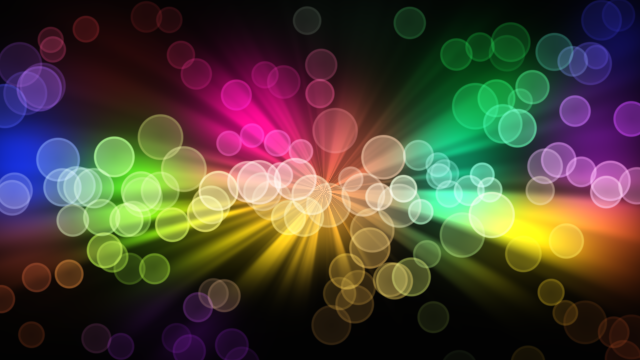
This background is drawn by a Shadertoy shader. Its source:

```glsl
// Rainbow bokeh: translucent rimmed discs over coloured light on black.
// Soft elliptical glows form the backdrop, radial noise cuts it into rays,
// and hashed discs, crowded along a middle band, take the local glow hue.

const vec2 RAY_CENTRE = vec2(0.90, 0.47);
const float BAND_Y = 0.47;
const float SCENE_WIDTH = 1.78;
const int DISC_COUNT = 136;

vec3 hash3(float n) {
    vec3 q = fract(n * vec3(0.1031, 0.1030, 0.0973));
    q += dot(q, q.yzx + 33.33);
    return fract((q.xxy + q.yzz) * q.zyx);
}

float hash2(vec2 cell) {
    vec3 q = fract(cell.xyx * 0.1031);
    q += dot(q, q.yzx + 33.33);
    return fract((q.x + q.y) * q.z);
}

float valueNoise(vec2 p) {
    vec2 i = floor(p);
    vec2 f = fract(p);
    f = f * f * (3.0 - 2.0 * f);
    float low = mix(hash2(i), hash2(i + vec2(1, 0)), f.x);
    float high = mix(hash2(i + vec2(0, 1)), hash2(i + vec2(1, 1)), f.x);
    return mix(low, high, f.y);
}

float bell(float x, float width) {
    x /= width;
    return exp(-x * x);
}

vec3 glow(vec2 p, vec2 centre, vec2 radius, vec3 colour) {
    vec2 d = (p - centre) / radius;
    return colour * exp(-dot(d, d));
}

// Coloured light across the scene
vec3 lightField(vec2 p) {
    // Left: blue, embers, green
    vec3 c = glow(p, vec2(0.06, 0.56), vec2(0.17, 0.18), vec3(0.04, 0.14, 0.72));
    c += glow(p, vec2(0.28, 0.75), vec2(0.22, 0.18), vec3(0.20, 0.03, 0.03));
    c += glow(p, vec2(0.10, 0.31), vec2(0.20, 0.13), vec3(0.28, 0.09, 0.01));
    c += glow(p, vec2(0.38, 0.46), vec2(0.16, 0.17), vec3(0.22, 0.78, 0.08));
    // Centre: magenta, yellow, salmon
    c += glow(p, vec2(0.70, 0.64), vec2(0.18, 0.17), vec3(0.88, 0.01, 0.52));
    c += glow(p, vec2(0.61, 0.39), vec2(0.20, 0.12), vec3(0.82, 0.76, 0.01));
    c += glow(p, vec2(0.87, 0.36), vec2(0.17, 0.11), vec3(0.62, 0.50, 0.06));
    c += glow(p, vec2(0.98, 0.53), vec2(0.18, 0.18), vec3(0.70, 0.33, 0.22));
    // Right: teal, green, yellow, violet, orange
    c += glow(p, vec2(1.26, 0.50), vec2(0.14, 0.16), vec3(0.01, 0.76, 0.60));
    c += glow(p, vec2(1.35, 0.72), vec2(0.20, 0.16), vec3(0.01, 0.40, 0.09));
    c += glow(p, vec2(1.46, 0.35), vec2(0.21, 0.12), vec3(0.78, 0.70, 0.01));
    c += glow(p, vec2(1.65, 0.58), vec2(0.16, 0.17), vec3(0.46, 0.07, 0.62));
    c += glow(p, vec2(1.72, 0.36), vec2(0.15, 0.15), vec3(0.34, 0.09, 0.02));
    // Faint outer tints
    c += glow(p, vec2(1.72, 0.88), vec2(0.12, 0.13), vec3(0.03, 0.03, 0.24));
    c += glow(p, vec2(0.49, 0.10), vec2(0.13, 0.10), vec3(0.10, 0.01, 0.15));
    c += glow(p, vec2(0.95, 0.92), vec2(0.25, 0.13), vec3(0.02, 0.05, 0.03));
    return c;
}

// Streaks fanning out from the ray centre
float rays(vec2 p) {
    vec2 d = p - RAY_CENTRE;
    float r = length(d);
    vec2 dir = d / max(r, 0.001);
    float streak = 0.65 * valueNoise(dir * 7.0 + r + 20.0)
                 + 0.35 * valueNoise(dir * 19.0 + r * 1.5 + 50.0);
    float strength = smoothstep(0.06, 0.30, r) * smoothstep(0.66, 0.36, p.y);
    return mix(1.0, 0.25 + 1.45 * smoothstep(0.25, 0.75, streak),
               mix(0.30, 0.85, strength));
}

// Coverage of a soft disc with a brighter rim
float discMask(float dist, float radius, float fill, float pixel) {
    float body = 1.0 - smoothstep(radius - pixel, radius + pixel, dist);
    float rim = 1.0 - smoothstep(0.001, 0.003 + pixel, abs(dist - radius + 0.003));
    float shade = mix(0.85, 1.05, dist / radius);
    return body * fill * (shade + 0.55 * rim);
}

vec3 discColour(vec2 centre) {
    vec3 c = lightField(centre);
    vec3 hue = c / max(max(c.r, c.g), max(c.b, 0.0001));
    return mix(hue, vec3(1.0), 0.10 + 0.38 * bell(centre.y - BAND_Y, 0.13));
}

// Discs are spread evenly in x and gather around the band in y
vec3 addDiscs(vec3 base, vec2 p, float pixel) {
    for (int i = 0; i < DISC_COUNT; i++) {
        float id = float(i);
        vec3 h = hash3(id + 7.0);
        vec3 k = hash3(id + 311.0);
        float s = 2.0 * h.y - 1.0;
        vec2 centre = vec2((id + h.x) / float(DISC_COUNT) * SCENE_WIDTH,
                           BAND_Y + 0.50 * s * pow(abs(s), 0.75));
        float radius = mix(0.034, 0.065, h.z);
        float dist = length(p - centre);
        if (dist > radius + pixel) continue;
        float fade = bell(centre.y - BAND_Y - 0.03, 0.30);
        float fill = mix(0.08, 0.48, fade) * mix(0.55, 1.15, k.x);
        float mask = discMask(dist, radius, fill, pixel);
        base += min(mask, 1.0) * discColour(centre) * (1.0 - base);
    }
    return base;
}

void mainImage(out vec4 fragColor, in vec2 fragCoord) {
    vec2 p = fragCoord / iResolution.y;
    float pixel = 1.0 / iResolution.y;
    vec3 colour = min(lightField(p) * rays(p) * 0.92 + 0.008, 1.0);
    colour = addDiscs(colour, p, pixel);
    fragColor = vec4(clamp(colour, 0.0, 1.0), 1.0);
}
```
